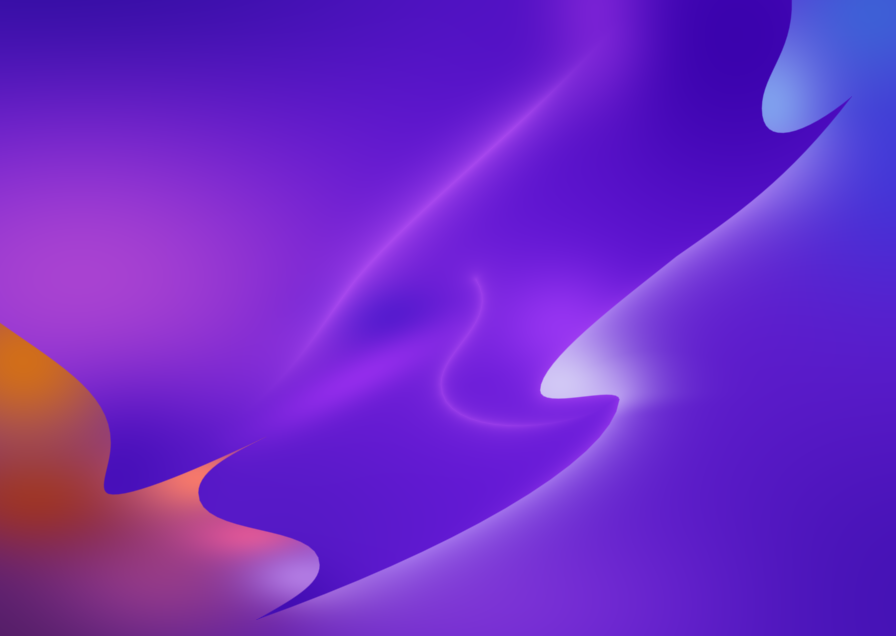
A Shadertoy shader for this background:

```glsl
// Violet folded sheet with curling edges over a blue, lilac and orange glow.
#define CANVAS vec2(7.68, 5.46)
#define CURVE_STEPS 16
#define SHEET_VIOLET vec3(0.39, 0.09, 0.84)
#define BACK_VIOLET vec3(0.38, 0.11, 0.81)
#define FOLD_LIGHT vec3(0.70, 0.31, 0.95)
#define RIM_LILAC vec3(0.71, 0.55, 0.96)
#define RIM_WIDTH 0.24

// A pen drawing Bezier curves: nearest distance and crossing sign.
struct Path { vec2 pen; float dist; float side; };

Path startPath(vec2 start) { return Path(start, 1e3, 1.0); }

void curveTo(inout Path path, vec2 p, vec2 b, vec2 c, vec2 d) {
    vec2 a = path.pen, from = a;
    for (int i = 1; i <= CURVE_STEPS; i++) {
        float t = float(i) / float(CURVE_STEPS), s = 1.0 - t;
        vec2 to = s*s*s*a + 3.0*s*s*t*b + 3.0*s*t*t*c + t*t*t*d;
        vec2 e = to - from, w = p - from;
        path.dist = min(path.dist, length(w - e * clamp(dot(w, e) / dot(e, e), 0.0, 1.0)));
        // Count crossings of a ray that runs to the right
        if ((from.y > p.y) != (to.y > p.y) && w.x < e.x * w.y / e.y) path.side = -path.side;
        from = to;
    }
    path.pen = d;
}

// Signed distance to the sheet outline, negative on the sheet.
float sheetDistance(vec2 p) {
    Path o = startPath(vec2(6.78, -0.1));
    curveTo(o, p, vec2(6.84, 0.42), vec2(6.53, 0.62), vec2(6.53, 0.93));
    curveTo(o, p, vec2(6.53, 1.28), vec2(6.90, 1.16), vec2(7.30, 0.83));
    curveTo(o, p, vec2(6.75, 1.55), vec2(6.30, 1.85), vec2(5.80, 2.20));
    curveTo(o, p, vec2(5.30, 2.60), vec2(4.63, 3.10), vec2(4.63, 3.35));
    curveTo(o, p, vec2(4.63, 3.53), vec2(5.30, 3.30), vec2(5.31, 3.43));
    curveTo(o, p, vec2(5.25, 3.97), vec2(3.80, 4.75), vec2(2.20, 5.32));
    curveTo(o, p, vec2(2.50, 5.15), vec2(2.74, 5.02), vec2(2.74, 4.85));
    curveTo(o, p, vec2(2.74, 4.48), vec2(1.70, 4.62), vec2(1.70, 4.23));
    curveTo(o, p, vec2(1.70, 4.02), vec2(2.05, 3.87), vec2(2.28, 3.75));
    curveTo(o, p, vec2(1.75, 4.00), vec2(1.10, 4.29), vec2(0.93, 4.24));
    curveTo(o, p, vec2(0.83, 4.20), vec2(0.95, 4.00), vec2(0.95, 3.80));
    curveTo(o, p, vec2(0.95, 3.35), vec2(0.45, 3.10), vec2(-0.1, 2.70));
    return o.dist * o.side;
}

float blob(vec2 p, vec2 center, vec2 radius) {
    vec2 q = (p - center) / radius;
    return exp(-dot(q, q));
}

void tint(inout vec3 col, vec2 p, vec2 center, vec2 radius, vec3 color) {
    col = mix(col, color, blob(p, center, radius));
}

vec3 sheetColor(vec2 p, float depth) {
    vec3 col = SHEET_VIOLET;
    tint(col, p, vec2(0.4, -0.3), vec2(3.6, 1.4), vec3(0.20, 0.05, 0.64));
    tint(col, p, vec2(0.7, 2.4), vec2(2.1, 1.3), vec3(0.66, 0.26, 0.82));
    tint(col, p, vec2(6.3, 0.3), vec2(1.5, 1.6), vec3(0.23, 0.01, 0.68));
    tint(col, p, vec2(1.1, 4.2), vec2(0.8, 0.75), vec3(0.25, 0.04, 0.70));
    tint(col, p, vec2(2.4, 4.5), vec2(1.4, 0.9), vec3(0.34, 0.10, 0.78));
    tint(col, p, vec2(2.4, 5.2), vec2(0.6, 0.4), vec3(0.26, 0.05, 0.70));
    tint(col, p, vec2(3.25, 2.7), vec2(0.55, 0.3), vec3(0.31, 0.09, 0.80));
    tint(col, p, vec2(4.8, 2.8), vec2(0.6, 0.5), vec3(0.58, 0.20, 0.94));
    tint(col, p, vec2(5.1, 0.1), vec2(0.45, 0.8), vec3(0.47, 0.13, 0.83));

    // Long fold, brightest midway
    Path fold = startPath(vec2(5.3, 0.2));
    curveTo(fold, p, vec2(4.5, 1.1), vec2(3.6, 1.75), vec2(3.05, 2.4));
    curveTo(fold, p, vec2(2.7, 2.85), vec2(2.5, 3.3), vec2(1.8, 3.75));
    float along = smoothstep(0.1, 1.2, p.y) * smoothstep(3.7, 2.5, p.y);
    float light = 0.30 * exp(-fold.dist * fold.dist / 0.10) + 0.55 * exp(-fold.dist / 0.09);
    col = mix(col, FOLD_LIGHT, light * along);

    // Short lower fold
    Path streak = startPath(vec2(2.0, 3.8));
    curveTo(streak, p, vec2(2.6, 3.5), vec2(3.1, 3.2), vec2(3.9, 2.85));
    float streakLight = exp(-streak.dist * streak.dist / 0.035) * blob(p, vec2(3.1, 3.25), vec2(0.9));
    col = mix(col, vec3(0.62, 0.19, 0.95), 0.75 * streakLight);

    // Thin hooked crease
    Path hook = startPath(vec2(4.08, 2.40));
    curveTo(hook, p, vec2(4.30, 2.75), vec2(3.78, 3.00), vec2(3.78, 3.30));
    curveTo(hook, p, vec2(3.78, 3.75), vec2(4.80, 3.75), vec2(5.31, 3.43));
    float hookLight = 0.38 * exp(-hook.dist / 0.045) + 0.25 * exp(-hook.dist / 0.22);
    col = mix(col, FOLD_LIGHT, hookLight * smoothstep(5.4, 4.2, p.x));

    // Light leaking over the right rim
    float rim = exp(-depth / 0.09) * blob(p, vec2(5.0, 3.4), vec2(1.0, 1.1));
    return mix(col, vec3(0.68, 0.28, 0.96), 0.6 * rim);
}

vec3 backColor(vec2 p, float gap) {
    vec3 col = BACK_VIOLET;
    tint(col, p, vec2(7.9, 5.2), vec2(2.2, 1.8), vec3(0.27, 0.07, 0.71));
    tint(col, p, vec2(4.0, 5.2), vec2(1.8, 0.8), vec3(0.48, 0.19, 0.84));
    tint(col, p, vec2(7.7, 1.3), vec2(1.1, 1.2), vec3(0.25, 0.20, 0.84));
    tint(col, p, vec2(7.5, 0.1), vec2(0.9, 0.8), vec3(0.24, 0.37, 0.84));
    tint(col, p, vec2(6.6, 0.9), vec2(0.5, 0.65), vec3(0.50, 0.62, 0.93));

    // Warm corner
    tint(col, p, vec2(0.0, 5.6), vec2(2.2, 1.6), vec3(0.32, 0.11, 0.40));
    tint(col, p, vec2(1.4, 4.9), vec2(1.0, 0.6), vec3(0.58, 0.23, 0.55));
    tint(col, p, vec2(0.3, 4.3), vec2(1.0, 0.5), vec3(0.58, 0.17, 0.17));
    tint(col, p, vec2(0.2, 3.1), vec2(1.0, 0.85), vec3(0.82, 0.43, 0.10));
    tint(col, p, vec2(1.7, 4.1), vec2(0.65, 0.38), vec3(0.96, 0.47, 0.42));
    tint(col, p, vec2(2.15, 4.6), vec2(0.55, 0.22), vec3(0.87, 0.33, 0.58));
    tint(col, p, vec2(2.6, 4.95), vec2(0.5, 0.25), vec3(0.69, 0.47, 0.88));

    // Pale rim along the right side of the sheet
    float reach = smoothstep(2.3, 3.6, p.x) * smoothstep(0.9, 1.8, p.y);
    col = mix(col, RIM_LILAC, 0.75 * reach * exp(-gap / RIM_WIDTH));
    tint(col, p, vec2(4.8, 3.3), vec2(0.65, 0.5) * smoothstep(3.8, 3.35, p.y) + 0.01, vec3(0.82, 0.78, 0.96));
    return col;
}

void mainImage(out vec4 fragColor, in vec2 fragCoord) {
    vec2 uv = fragCoord / iResolution.xy;
    vec2 p = vec2(uv.x, 1.0 - uv.y) * CANVAS;
    float pixel = CANVAS.y / iResolution.y;
    float d = sheetDistance(p);
    vec3 col = mix(sheetColor(p, abs(d)), backColor(p, abs(d)), smoothstep(-pixel, pixel, d));
    fragColor = vec4(col, 1.0);
}
```
